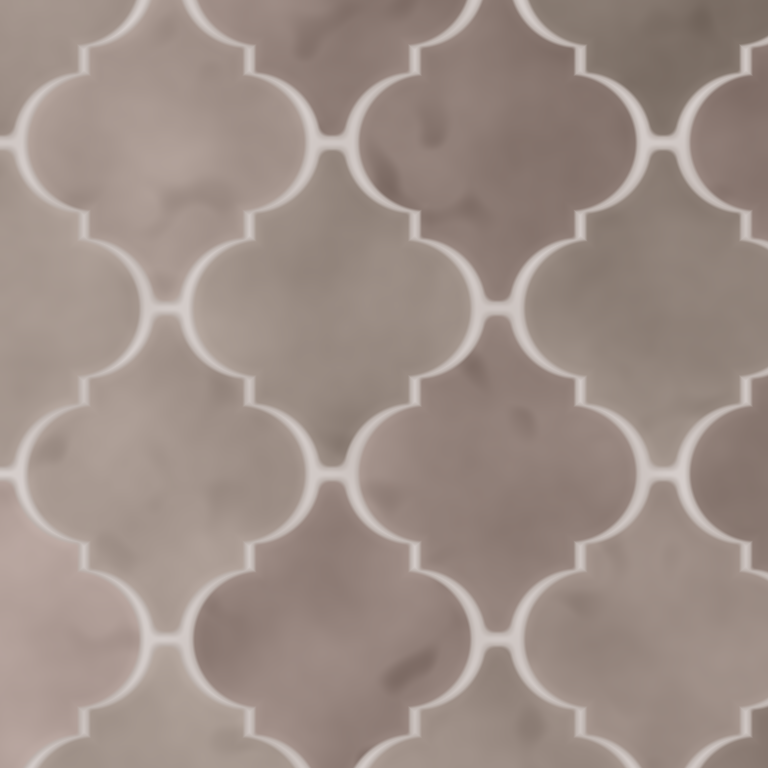
Reproduce this pattern procedurally as a WebGL 1 fragment shader.

```glsl
precision highp float;

uniform vec2 u_resolution;

// Half of the lattice period, and the centre of one tile, in canvas units.
const float HALF_PERIOD = 0.2155;
const vec2 TILE_ORIGIN = vec2(0.217, 0.814);

const vec3 CLAY = vec3(0.585, 0.522, 0.492);
const vec3 GROUT_EDGE = vec3(0.73, 0.69, 0.67);
const vec3 GROUT_CREST = vec3(0.84, 0.81, 0.80);

vec2 hash2(vec2 p) {
  vec3 q = fract(p.xyx * vec3(0.1031, 0.1030, 0.0973));
  q += dot(q, q.yzx + 33.33);
  return fract((q.xx + q.yz) * q.zy);
}

float cornerSlope(vec2 cell, vec2 corner, vec2 f) {
  float angle = 6.2832 * hash2(cell + corner).x;
  return dot(vec2(cos(angle), sin(angle)), f - corner);
}

float gradientNoise(vec2 p) {
  vec2 cell = floor(p);
  vec2 f = p - cell;
  vec2 w = f * f * f * (f * (f * 6.0 - 15.0) + 10.0);
  float low = mix(cornerSlope(cell, vec2(0.0, 0.0), f),
                  cornerSlope(cell, vec2(1.0, 0.0), f), w.x);
  float high = mix(cornerSlope(cell, vec2(0.0, 1.0), f),
                   cornerSlope(cell, vec2(1.0, 1.0), f), w.x);
  return mix(low, high, w.y);
}

float smoothMax(float a, float b, float k) {
  float h = max(k - abs(a - b), 0.0) / k;
  return max(a, b) + 0.25 * k * h * h;
}

float disc(vec2 p, vec2 centre, float radius) {
  return length(p - centre) - radius;
}

// Arabesque tile: a notched column with round side lobes,
// carved at its shoulders by the lobes of its neighbours.
float arabesque(vec2 p) {
  p = abs(p);
  float lobe = disc(p, vec2(0.425, 0.0), 0.413);
  float shoulder = -disc(p, vec2(0.495, 1.0), 0.425);
  float column = smoothMax(p.x - 0.466, shoulder, 0.02);
  column = smoothMax(column, p.y - 0.957, 0.06);
  return min(lobe, column);
}

vec2 nearestCentre(vec2 p, vec2 offset) {
  return offset + 2.0 * floor((p - offset) * 0.5 + 0.5);
}

// Clay with a tone per tile, soft clouds and smoky blotches.
vec3 clayColor(vec2 p, vec2 centre, vec2 uv) {
  vec2 seed = hash2(centre + 40.0);
  vec2 q = p + floor(seed * 60.0) + 80.0;
  float cloud = gradientNoise(q * 1.1) + 0.4 * gradientNoise(q * 2.3 + 9.0);
  float spots = smoothstep(0.08, 0.5, gradientNoise(q * 3.4 + 21.0));
  float patches = smoothstep(-0.15, 0.3, gradientNoise(q * 0.9 + 37.0));
  float tone = 0.085 * (seed.x - 0.5) + 0.085 * cloud;
  tone -= 0.10 * spots * patches * (0.35 + 0.65 * seed.y);
  tone += 0.075 * (0.55 - uv.x);
  tone -= 0.11 * (1.0 - smoothstep(0.0, 0.42, distance(uv, vec2(0.9, 0.96))));
  tone += 0.012 * gradientNoise(q * 7.0);
  vec3 tint = (seed.y - 0.5) * vec3(0.018, -0.004, 0.006);
  return CLAY + 0.012 + tone + tint;
}

vec3 groutColor(vec2 p, float depth) {
  float shade = 0.5 + 0.9 * gradientNoise(p * 2.2 + 50.0);
  float crest = smoothstep(0.0, 0.04, depth);
  return mix(GROUT_EDGE, GROUT_CREST, crest * (0.55 + 0.45 * shade));
}

void main() {
  float side = min(u_resolution.x, u_resolution.y);
  vec2 uv = gl_FragCoord.xy / side;
  vec2 p = (uv - TILE_ORIGIN) / HALF_PERIOD;

  // Two interleaved square lattices of tiles.
  vec2 centreA = nearestCentre(p, vec2(0.0));
  vec2 centreB = nearestCentre(p, vec2(1.0));
  float distA = arabesque(p - centreA);
  float distB = arabesque(p - centreB);
  float dist = min(distA, distB);
  vec2 centre = distA < distB ? centreA : centreB;

  float softness = max(0.012, 0.8 / (side * HALF_PERIOD));
  float grout = smoothstep(-softness, softness, dist);
  vec3 clay = clayColor(p, centre, uv);

  // Faint pale bloom where the clay meets the grout.
  clay += 0.025 * smoothstep(-0.07, 0.0, dist);
  gl_FragColor = vec4(mix(clay, groutColor(p, dist), grout), 1.0);
}
```
